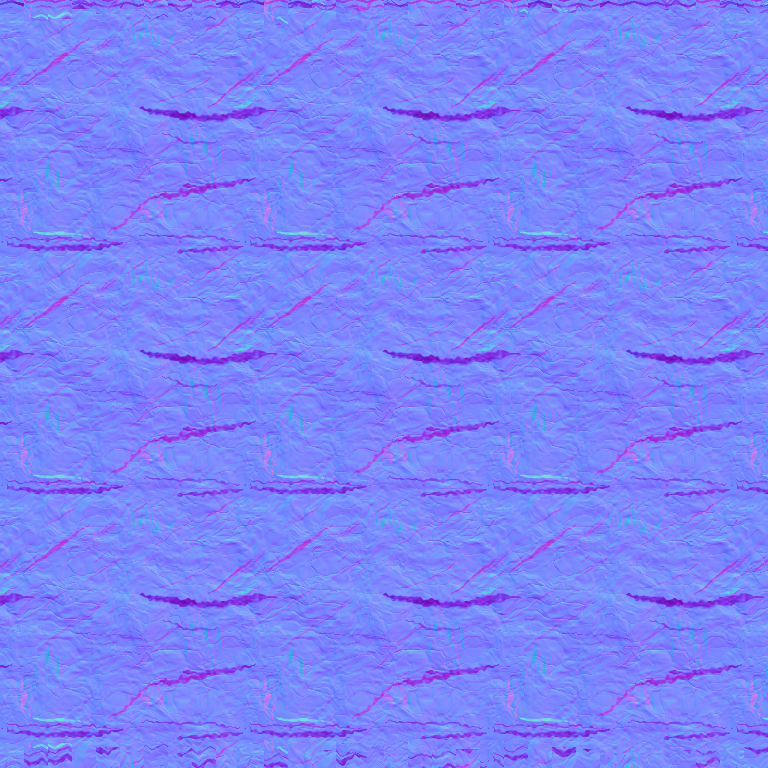
Reproduce this texture map procedurally as a three.js fragment shader.

```glsl
// Tiling tangent-space normal map of layered, cracked rock with ragged ledges.
varying vec2 vUv;

float hash(vec2 p) {
  return fract(sin(dot(p, vec2(127.1, 311.7))) * 43758.5453);
}

// Value noise that wraps after a whole number of cells
float noise(vec2 p, vec2 period) {
  vec2 i = floor(p), f = p - i;
  f = f * f * f * (f * (f * 6.0 - 15.0) + 10.0);
  vec2 a = mod(i, period), b = mod(i + 1.0, period);
  return mix(mix(hash(a), hash(vec2(b.x, a.y)), f.x),
             mix(hash(vec2(a.x, b.y)), hash(b), f.x), f.y);
}

vec2 wobble(vec2 p, float cells) {
  return vec2(noise(p * cells, vec2(cells)), noise(p * cells + 7.5, vec2(cells))) - 0.5;
}

// Rock relief: soft grain, thin wrinkles and diagonal streaks
float relief(vec2 p) {
  p += 0.05 * wobble(p, 9.0) + 0.014 * wobble(p, 31.0);
  float h = 0.0;
  vec2 f = vec2(4.0, 5.0);
  for (int i = 0; i < 5; i++) {
    h += (0.07 + 0.012 * float(i)) * noise(p * f + float(i) * 0.37, f) / f.y;
    f *= 2.0;
  }
  float patches = smoothstep(0.3, 0.7, noise(p * 6.0, vec2(6.0)));
  vec2 w = vec2(9.0, 16.0);
  h -= 0.0016 * patches * exp(-22.0 * abs(noise(p * w, w) - 0.5));
  w = vec2(19.0, 31.0);
  h -= 0.0009 * exp(-16.0 * abs(noise(p * w + 0.4, w) - 0.5));
  vec2 along = vec2(p.x * 6.0, (p.y - p.x) * 42.0);
  return h + 0.0016 * noise(along, vec2(6.0, 42.0));
}

// Slope of one tapered crack from a to b, bowed upward by bend
vec2 crack(vec2 p, vec2 a, vec2 b, float width, float bend, vec2 tilt) {
  vec2 d = p - (a + b) * 0.5, ab = b - a;
  d -= floor(d + 0.5);
  float t = clamp(dot(d, ab) / dot(ab, ab), -0.5, 0.5);
  d.y -= bend * (1.0 - 4.0 * t * t);
  float w = width * (0.3 + 0.7 * cos(t * 3.0));
  return tilt * (1.0 - smoothstep(0.3 * w, w, length(d - ab * t)));
}

// Cluster of short upright chips, each lit on one flank and dark on the other
vec2 chips(vec2 p, vec2 center, vec2 spread, vec2 tilt) {
  vec2 s = vec2(0.0);
  for (int i = 0; i < 8; i++) {
    vec2 k = vec2(float(i) * 3.1, center.x * 17.0);
    vec2 a = center + spread * (vec2(hash(k), hash(k + 5.3)) - 0.5);
    vec2 b = a + vec2(0.03 * (hash(k + 2.1) - 0.5), 0.03 + 0.08 * hash(k + 8.7));
    float w = 0.007 + 0.007 * hash(k + 3.9);
    s += crack(p, a, b, w, 0.0, tilt * (0.3 + 0.8 * hash(k + 6.4)));
    s -= crack(p - vec2(w, 0.0), a, b, w, 0.0, tilt * 0.3);
  }
  return s;
}

void main() {
  vec2 p = vec2(vUv.x, vUv.y - 1.0) * 3.157;

  // Broken columns along the top and bottom borders
  float r = hash(vec2(floor(vUv.x * 32.0), 3.0));
  float zig = abs(fract(vUv.x * 32.0 + r) - 0.5);
  float border = step(0.99 - 0.03 * r * r, vUv.y) + step(vUv.y, 0.015 + 0.025 * r);
  p.y += border * (0.05 * zig + 0.16 * r - 0.02);

  // Grain slope from the relief, with broad light and dark layers
  float e = 0.003, h = relief(p);
  vec2 slope = vec2(-0.04, 0.075 + 0.03 * cos(12.566 * (p.y - 0.1)));
  slope -= vec2(0.65, 1.0) * (vec2(relief(p + vec2(e, 0.0)), relief(p + vec2(0.0, e))) - h) / e;

  // Ragged coordinates and wear for the fractures
  float wear = noise(p * vec2(70.0, 110.0), vec2(70.0, 110.0));
  vec2 fine = p + 0.012 * wobble(p, 26.0);
  vec2 q = fine + 0.014 * wobble(p, 64.0);
  vec2 cut = vec2(0.0);

  // Ledges facing down, with bright upper lips
  cut += crack(q, vec2(0.585, 0.547), vec2(0.80, 0.522), 0.018, -0.002, vec2(-0.1, -1.3));
  cut += crack(q, vec2(0.70, 0.525), vec2(1.02, 0.522), 0.020, -0.010, vec2(0.0, -1.1));
  cut += crack(q, vec2(0.92, 0.525), vec2(1.14, 0.547), 0.016, 0.004, vec2(0.1, -1.0));
  cut += crack(q, vec2(0.96, 0.555), vec2(1.06, 0.578), 0.010, 0.0, vec2(-0.3, 0.6));
  cut += crack(q, vec2(0.64, 0.19), vec2(0.88, 0.235), 0.018, -0.004, vec2(0.35, -1.0));
  cut += crack(q, vec2(0.76, 0.235), vec2(1.05, 0.264), 0.015, -0.006, vec2(0.15, -1.0));
  cut += crack(q, vec2(0.03, 0.0), vec2(0.50, 0.0), 0.017, -0.022, vec2(0.05, -1.0));
  cut += crack(q, vec2(0.03, 0.02), vec2(0.48, 0.005), 0.007, 0.004, vec2(0.2, -0.7));
  cut += crack(q, vec2(0.74, -0.035), vec2(1.0, -0.005), 0.013, -0.008, vec2(0.1, -0.9));
  cut += crack(q, vec2(0.58, 0.03), vec2(0.98, 0.012), 0.008, 0.006, vec2(0.0, -0.6));
  cut += crack(fine, vec2(0.14, 0.047), vec2(0.33, 0.035), 0.009, 0.0, vec2(-0.2, 1.0));
  cut += crack(q, vec2(0.67, 0.45), vec2(0.90, 0.42), 0.009, -0.02, vec2(0.0, -0.6));
  cut += crack(q, vec2(0.30, 0.40), vec2(0.60, 0.36), 0.006, 0.01, vec2(0.0, -0.4));

  // Long diagonal fractures
  vec2 pink = vec2(0.6, -0.75);
  cut += crack(fine, vec2(0.10, 0.65), vec2(0.37, 0.85), 0.010, 0.0, pink);
  cut += crack(fine, vec2(0.65, 0.58), vec2(0.85, 0.67), 0.007, -0.01, pink);
  cut += crack(fine, vec2(0.85, 0.67), vec2(1.03, 0.86), 0.007, -0.01, pink);
  cut += crack(fine, vec2(0.86, 0.56), vec2(1.04, 0.70), 0.007, 0.0, pink);
  cut += crack(q, vec2(0.45, 0.04), vec2(0.64, 0.20), 0.011, 0.0, pink);

  // Scattered hairline fractures, mostly in the upper layer
  for (int i = 0; i < 18; i++) {
    vec2 k = vec2(float(i), 4.0);
    vec2 a = vec2(hash(k), 0.1 + 0.8 * sqrt(hash(k + 9.0)));
    vec2 b = a + (0.05 + 0.14 * hash(k + 17.0)) * vec2(1.0, 0.72);
    cut += crack(fine, a, b, 0.005, 0.0, pink * 0.5);
  }

  // Upright chips
  vec2 cyan = vec2(-0.6, 0.3);
  cut += chips(fine, vec2(0.64, 0.83), vec2(0.18, 0.07), cyan);
  cut += chips(fine, vec2(0.21, 0.24), vec2(0.20, 0.08), cyan);
  cut += chips(fine, vec2(0.82, 0.33), vec2(0.20, 0.18), cyan);
  cut += chips(q, vec2(0.08, 0.10), vec2(0.10, 0.14), vec2(0.6, -0.15));
  cut += chips(q, vec2(0.63, 0.10), vec2(0.10, 0.12), vec2(0.55, -0.2));
  slope += cut * (0.4 + 0.9 * wear);

  // Smooth recessed slab
  vec2 slab = abs(fract(p) - vec2(0.46, 0.30));
  slope.y -= 0.06 * (1.0 - smoothstep(0.12, 0.18, slab.x)) * (1.0 - smoothstep(0.07, 0.11, slab.y));

  // Zigzag layers on the topmost edge
  float layer = smoothstep(0.2, 0.8, sin(vUv.y * 700.0 + zig * 6.0 + r * 6.0));
  slope += smoothstep(0.988, 0.993, vUv.y) * layer * vec2(0.8 * r - 0.2, -0.7);

  gl_FragColor = vec4(normalize(vec3(slope, 1.0)) * 0.5 + 0.5, 1.0);
}
```
